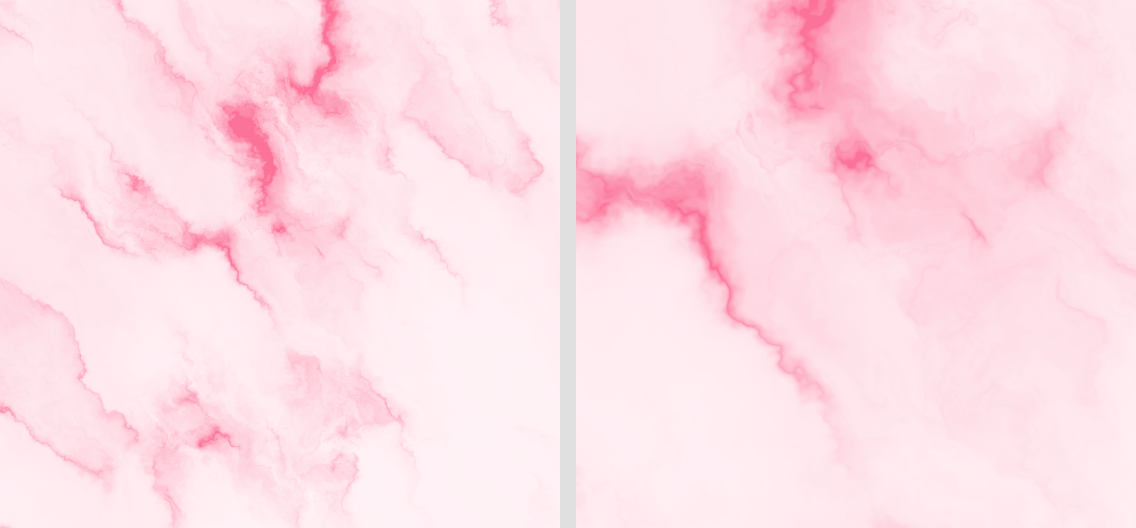
Left: the whole. Right: its middle third, enlarged.
Write a Shadertoy shader that draws this texture.

```glsl
#define PALE vec3(1.0, 0.955, 0.968)
#define ROSE vec3(0.985, 0.45, 0.595)
#define VEIN_DIR normalize(vec2(0.56, -0.83))
#define VEIN_FREQ vec2(3.0, 1.0)
#define WARP 0.048
#define CORE_SHARPNESS 110.0
#define CORE_STRENGTH 0.62
#define GLOW_STRENGTH 0.30
#define BLOTCH_STRENGTH 0.44
#define HAZE 0.065
#define CONTRAST 1.32

float hash(vec2 cell) {
    vec3 h = fract(cell.xyx * 0.1031);
    h += dot(h, h.yzx + 33.33);
    return fract((h.x + h.y) * h.z);
}

float cornerSlope(vec2 cell, vec2 offset) {
    float angle = 6.28318 * hash(cell);
    return dot(vec2(cos(angle), sin(angle)), offset);
}

float gradientNoise(vec2 p) {
    vec2 i = floor(p), f = p - i;
    vec2 u = f * f * f * (f * (f * 6.0 - 15.0) + 10.0);
    vec2 e = vec2(1.0, 0.0);
    return mix(mix(cornerSlope(i, f), cornerSlope(i + e, f - e), u.x),
               mix(cornerSlope(i + e.yx, f - e.yx), cornerSlope(i + 1.0, f - 1.0), u.x), u.y);
}

float fbm(vec2 p) {
    float sum = 0.0, amp = 1.0;
    for (int k = 0; k < 6; k++) {
        sum += amp * gradientNoise(p);
        p = p * 2.0 + 7.3;
        amp *= 0.6;
    }
    return sum;
}

// Coordinates stretched along the vein direction
vec2 alongVeins(vec2 p) {
    vec2 across = vec2(-VEIN_DIR.y, VEIN_DIR.x);
    return vec2(dot(p, across), dot(p, VEIN_DIR)) * VEIN_FREQ;
}

// Returns a thin broken core in x and a lopsided soft glow in y.
vec2 veins(vec2 p, float scale, float seed) {
    vec2 q = alongVeins(p) * scale + seed;
    float field = gradientNoise(q) + 0.3 * gradientNoise(q * 2.1 + 4.7) - 0.07;
    float presence = smoothstep(-0.28, 0.22, gradientNoise(p * 2.1 + seed * 1.7));
    float broken = smoothstep(-0.2, 0.4, gradientNoise(p * 5.0 * scale + seed * 2.3));
    float d = abs(field) / scale;
    float core = 0.6 * exp(-d * CORE_SHARPNESS) + 0.4 * exp(-d * 0.3 * CORE_SHARPNESS);
    float glow = exp(-abs(field) * (field > 0.0 ? 7.0 : 34.0));
    return vec2(core * broken, glow) * presence;
}

void mainImage(out vec4 fragColor, in vec2 fragCoord) {
    vec2 p = fragCoord / iResolution.y;

    // Ragged distortion shared by all veins
    vec2 bent = p + WARP * vec2(fbm(p * 6.0 + 2.1), fbm(p * 6.0 + 31.7));

    // Lower right stays calm and pale
    float calm = smoothstep(0.3, 0.8, p.x - 0.75 * p.y);
    float activity = 1.0 - 0.85 * calm;

    // Broad veins with finer companions
    vec2 marks = veins(bent, 1.0, 11.4) + 0.65 * veins(bent, 1.7, 47.9);
    float hairs = veins(bent, 3.1, 73.2).x;

    // Mottled clouds gather near the veins
    float mottle = fbm(alongVeins(bent) * 4.0 + 5.0);
    float creases = exp(-16.0 * abs(fbm(bent * 9.0 + 3.7)));
    float patches = smoothstep(0.05, 0.6, fbm(alongVeins(bent) * 1.3 + 19.0));
    float mottling = clamp(0.7 + 1.1 * mottle + 0.5 * creases, 0.1, 2.0);

    // Milky variation of the ground
    float haze = HAZE + 0.15 * gradientNoise(alongVeins(bent) * 0.8 + 8.0)
               + 0.012 * mottle + 0.07 * (p.y - 0.5);

    float tone = max(haze, 0.012 + 0.2 * haze) * (1.0 - 0.4 * calm);
    tone += activity * mottling * GLOW_STRENGTH * marks.y;
    tone += activity * mottling * BLOTCH_STRENGTH * patches * (0.08 + marks.y);
    tone += activity * CORE_STRENGTH * (marks.x + 1.3 * hairs * marks.y) * (0.8 + 0.9 * mottle);

    // Stronger contrast with a soft floor
    tone = tone * CONTRAST - 0.045;
    tone = 0.5 * (tone + sqrt(tone * tone + 0.002));

    fragColor = vec4(mix(PALE, ROSE, clamp(tone, 0.0, 1.0)), 1.0);
}
```
